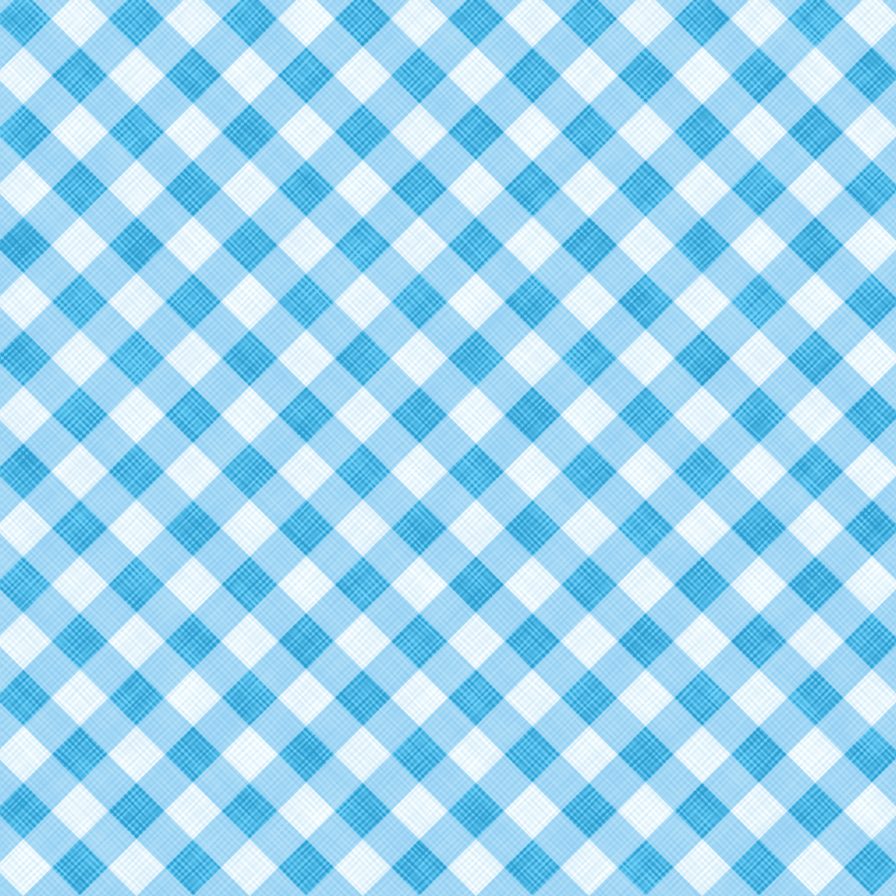
Give the GLSL for this pattern, as a Shadertoy shader.

```glsl
vec2 randomGradient(vec2 cell) {
    vec3 h = fract(cell.xyx * vec3(0.1031, 0.1030, 0.0973));
    h += dot(h, h.yzx + 33.33);
    float angle = 6.2832 * fract((h.x + h.y) * h.z);
    return vec2(cos(angle), sin(angle));
}

float gradientNoise(vec2 p) {
    vec2 i = floor(p), f = p - i;
    vec2 w = f * f * f * (f * (f * 6.0 - 15.0) + 10.0);
    vec2 e = vec2(1, 0);
    float low = mix(dot(randomGradient(i), f),
                    dot(randomGradient(i + e), f - e), w.x);
    float high = mix(dot(randomGradient(i + e.yx), f - e.yx),
                     dot(randomGradient(i + 1.0), f - 1.0), w.x);
    return mix(low, high, w.y);
}

// Coverage of the coloured half of each band period
float stripe(float across, float blur) {
    float edge = 0.25 - abs(across - round(across));
    return smoothstep(-blur, blur, edge);
}

// Yarn lines with uneven spacing and strength, plus long streaks
float thread(float across, float along, float fade) {
    float wobble = gradientNoise(vec2(across * 7.0, along * 1.5));
    float strength = 0.7 + 1.1 * gradientNoise(vec2(across * 12.0, along * 3.0) + 40.0);
    float streak = gradientNoise(vec2(across * 8.0, along * 1.2) + 90.0);
    return fade * strength * cos(6.2832 * 16.0 * across + 2.0 * wobble) + 0.7 * streak;
}

void mainImage(out vec4 fragColor, in vec2 fragCoord) {
    // Diagonal axes, one unit per band period
    vec2 p = (fragCoord / iResolution.y - vec2(0.026, 0.979)) / 0.1263;
    vec2 uv = vec2(p.x + p.y, p.x - p.y);
    float pixel = 1.4142 / (0.1263 * iResolution.y);

    // Weave, faded when threads become too fine to resolve
    float fade = 1.0 - smoothstep(0.42, 0.65, 16.0 * pixel);
    float weave = 0.5 + 0.36 * (thread(uv.x, uv.y, fade) + thread(uv.y, uv.x, fade));
    weave = clamp(weave + 0.25 * gradientNoise(uv * 1.7), 0.0, 1.0);

    // Thread tints for bare, single and crossed bands
    vec3 white = mix(vec3(0.84, 0.925, 0.975), vec3(0.98, 1.0, 1.0), weave);
    vec3 pale = mix(vec3(0.57, 0.81, 0.955), vec3(0.70, 0.875, 0.965), weave);
    vec3 blue = mix(vec3(0.17, 0.61, 0.81), vec3(0.43, 0.82, 0.975), weave);

    // Crossed gingham bands
    float blur = max(0.012, 0.7 * pixel);
    float warp = stripe(uv.x, blur), weft = stripe(uv.y, blur);
    vec3 colour = mix(mix(white, pale, warp), mix(pale, blue, warp), weft);

    fragColor = vec4(colour, 1.0);
}
```
